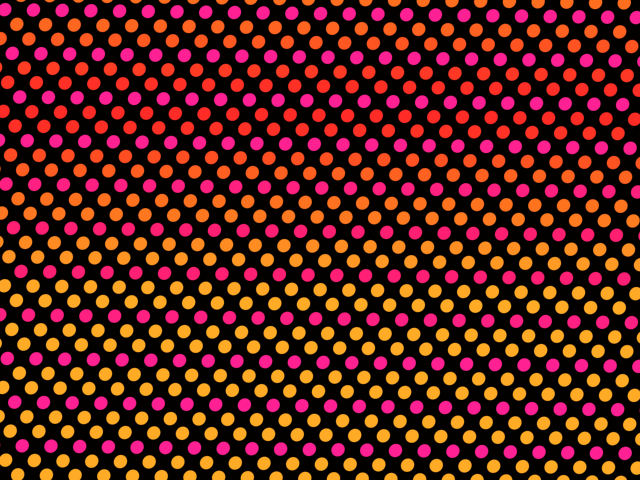
A WebGL 2 fragment shader for this pattern:

```glsl
#version 300 es
precision highp float;
// Slanted lattice of glowing dots on black: every third row pink, the rest fading from red to gold.

uniform vec2 u_resolution;
out vec4 fragColor;

// Warm dots by height: orange at the top, through red, down to gold
vec3 warmColor(float y) {
    vec3 gold = vec3(1.0, 0.67, 0.15);
    vec3 orange = vec3(1.0, 0.43, 0.12);
    vec3 red = vec3(1.0, 0.17, 0.15);
    vec3 color = mix(gold, orange, smoothstep(0.36, 0.62, y));
    color = mix(color, red, smoothstep(0.59, 0.76, y));
    return mix(color, orange, smoothstep(0.79, 0.99, y));
}

// Pink dots, a little redder around the middle
vec3 pinkColor(float y) {
    float middle = 1.0 - smoothstep(0.0, 0.28, abs(y - 0.48));
    return mix(vec3(1.0, 0.13, 0.58), vec3(1.0, 0.12, 0.44), middle);
}

void main() {
    // Canvas height is one unit
    vec2 p = gl_FragCoord.xy / u_resolution.y;

    // Lattice steps: along a row, and down to the next row
    mat2 lattice = mat2(0.05981, -0.00075, 0.02514, -0.03059);
    vec2 origin = vec2(0.0255, 0.8889);
    vec2 cell = round(inverse(lattice) * (p - origin));
    vec2 center = origin + lattice * cell;

    // Dot, slightly stretched along the rising diagonal
    vec2 q = p - center;
    vec2 diagonal = vec2(q.x + q.y, q.y - q.x) * 0.7071;
    float dist = length(diagonal * vec2(0.96, 1.04)) - 0.0139;
    float edge = 0.8 / u_resolution.y;
    float dot_mask = 1.0 - smoothstep(-edge, edge, dist);

    // Every third row is pink
    bool isPink = mod(cell.y + 0.5, 3.0) < 1.0;
    vec3 dotColor = isPink ? pinkColor(center.y) : warmColor(center.y);
    fragColor = vec4(mix(vec3(0.01, 0.0, 0.0), dotColor, dot_mask), 1.0);
}
```
